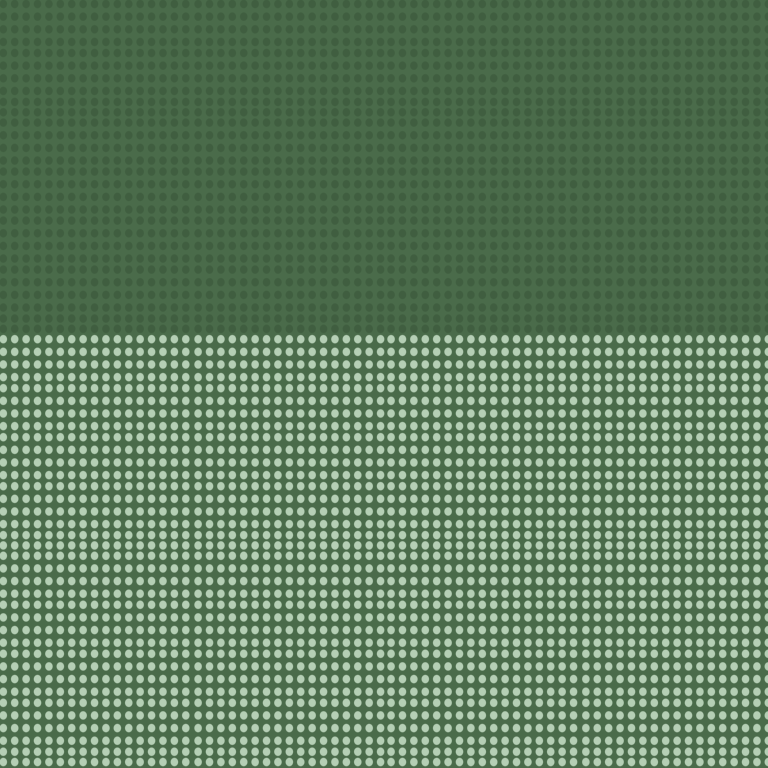
Give the GLSL for this pattern, as a WebGL 2 fragment shader.

```glsl
#version 300 es
precision highp float;
// Rows of small round dots on green: dark dots above, pale dots below.

uniform vec2 u_resolution;
out vec4 fragColor;

// Colours
const vec3 GROUND = vec3(0.29, 0.42, 0.29);
const vec3 DARK_DOT = vec3(0.25, 0.37, 0.25);
const vec3 PALE_DOT = vec3(0.71, 0.81, 0.71);

// Layout, in fractions of the canvas, measured from the top left
const vec2 DOT_RADIUS = vec2(0.00488, 0.00547);
const float SPLIT = 0.4349;           // where dark dots give way to pale ones

const float COLUMN_PITCH = 0.01485;
const float FIRST_COLUMN = 0.0043;
const float COLUMNS_PER_BAND = 17.0;
const float BAND_SHIFT = 0.0012;      // sideways shift of every other band

const float GROUP_HEIGHT = 0.0638;    // a group holds four evenly spaced rows
const float GROUP_ROWS = 4.0;
const float ROW_PITCH = 0.01647;
const float FIRST_ROW = 0.00677;
const float PAIR_PITCH = 0.01341;     // two tighter rows between sets of groups
const float PAIR_HEIGHT = 2.0 * PAIR_PITCH;
const float GROUPS_PER_PERIOD = 4.0;
const float PERIOD = PAIR_HEIGHT + GROUPS_PER_PERIOD * GROUP_HEIGHT;
const float PERIOD_START = 0.12604;

// Signed horizontal offset from the nearest column centre
float columnOffset(float x) {
    float column = floor((x - FIRST_COLUMN) / COLUMN_PITCH + 0.5);
    float odd = mod(floor(column / COLUMNS_PER_BAND), 2.0);
    return x - FIRST_COLUMN - column * COLUMN_PITCH - odd * BAND_SHIFT;
}

// Signed vertical offset from the nearest row centre
float rowOffset(float y) {
    float v = mod(y - PERIOD_START, PERIOD);
    if (v < PAIR_HEIGHT) {
        return mod(v, PAIR_PITCH) - 0.5 * PAIR_PITCH;
    }
    float t = mod(v - PAIR_HEIGHT, GROUP_HEIGHT) - FIRST_ROW;
    float row = clamp(floor(t / ROW_PITCH + 0.5), 0.0, GROUP_ROWS - 1.0);
    return t - row * ROW_PITCH;
}

void main() {
    vec2 p = gl_FragCoord.xy / u_resolution;
    p.y = 1.0 - p.y;

    // Distance to the nearest dot, smoothed over about one pixel
    vec2 offset = vec2(columnOffset(p.x), rowOffset(p.y));
    float dist = (length(offset / DOT_RADIUS) - 1.0) * DOT_RADIUS.x;
    float edge = 0.75 / min(u_resolution.x, u_resolution.y);
    float dot_mask = 1.0 - smoothstep(-edge, edge, dist);

    // The row centre decides the colour, so no dot is cut in two
    float rowCentre = p.y - offset.y;
    vec3 dotColour = mix(DARK_DOT, PALE_DOT, step(SPLIT, rowCentre));

    fragColor = vec4(mix(GROUND, dotColour, dot_mask), 1.0);
}
```
